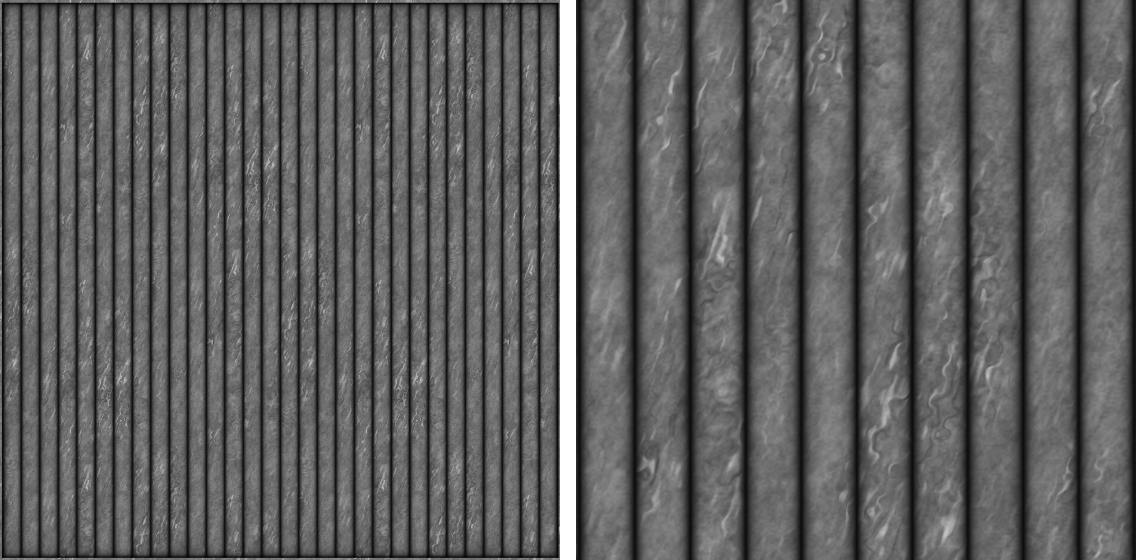
Left: the whole. Right: its middle third, enlarged.
This texture is drawn by a WebGL 1 fragment shader. Its source:

```glsl
precision highp float;
// Thirty upright rounded grey slats with soft dark grooves, inside a thin pale frame.
// Wear is lattice noise wrapped every 16 slats, with alternate rows moved by 8 slats:
// mottling, leaning scratches, fine cross ripples and pale worn patches.
uniform vec2 u_resolution;

#define SLATS 30.0
#define PANEL_MIN vec2(0.005, 0.0055)
#define PANEL_MAX vec2(0.996, 0.9935)
#define WEAR_SLATS 16.0
#define WEAR_HEIGHT 0.384
#define GROOVE_WIDTH 0.12
#define GROOVE_GREY 0.05
#define SLAT_GREY 0.455
#define FRAME_GREY 0.46
#define SCRATCH_GAIN 0.20
#define GRAIN_GAIN 0.11

float hash(vec2 p) {
  return fract(sin(dot(p, vec2(127.1, 311.7))) * 43758.5453);
}

// Hash of a lattice point, wrapped so each tile row moves half a tile sideways
float wrappedHash(vec2 cell, vec2 count, float lean, float seed) {
  float row = floor((cell.y + 0.5) / count.y);
  cell.x -= row * (count.x * 0.5 + lean);
  cell = floor(mod(cell + 0.5, count));
  return hash(cell + seed * 17.3);
}

// Value noise with count cells per tile; lean is the sideways drift per tile row
float tileNoise(vec2 tile, vec2 count, float lean, float seed) {
  vec2 p = tile * count + vec2(lean * tile.y, 0.0);
  vec2 i = floor(p);
  vec2 f = fract(p);
  f = f * f * (3.0 - 2.0 * f);
  float a = wrappedHash(i, count, lean, seed);
  float b = wrappedHash(i + vec2(1.0, 0.0), count, lean, seed);
  float c = wrappedHash(i + vec2(0.0, 1.0), count, lean, seed);
  float d = wrappedHash(i + vec2(1.0, 1.0), count, lean, seed);
  return mix(mix(a, b, f.x), mix(c, d, f.x), f.y);
}

// Brightness offset of the weathered surface
float wear(vec2 tile) {
  // Bend the lattice a little so the patches have ragged outlines
  vec2 bend = vec2(tileNoise(tile, vec2(96.0, 60.0), -10.0, 1.0),
                   tileNoise(tile, vec2(96.0, 60.0), -10.0, 2.0)) - 0.5;
  vec2 ragged = tile + bend * vec2(0.018, 0.03);

  // Clouds and grain
  float cloud = tileNoise(ragged, vec2(28.0, 9.0), -6.0, 3.0) - 0.5;
  float mottle = tileNoise(ragged, vec2(64.0, 28.0), -12.0, 4.0) - 0.5;
  float grain = tileNoise(tile, vec2(200.0, 90.0), -50.0, 5.0) - 0.5;
  float dust = tileNoise(tile, vec2(380.0, 270.0), -60.0, 6.0) - 0.5;
  float tone = 0.06 * cloud + 0.07 * mottle + GRAIN_GAIN * (0.7 * grain + 0.5 * dust);

  // Steep scratches gathered in worn areas
  float worn = smoothstep(0.42, 0.8, tileNoise(ragged, vec2(16.0, 4.0), -2.0, 7.0));
  float scratch = tileNoise(ragged, vec2(150.0, 14.0), -36.0, 8.0);
  float nick = tileNoise(tile, vec2(190.0, 38.0), -48.0, 9.0);
  float scratches = smoothstep(0.55, 0.95, 0.6 * scratch + 0.4 * nick);
  tone += SCRATCH_GAIN * (0.35 + worn) * scratches;
  tone -= 0.07 * worn * smoothstep(0.6, 0.9, 1.0 - scratch);

  // Fine cross ripples in separate areas
  float rippled = smoothstep(0.5, 0.8, tileNoise(ragged, vec2(14.0, 4.0), 0.0, 10.0));
  float ripple = tileNoise(ragged, vec2(70.0, 96.0), 12.0, 11.0) - 0.5;
  tone += 0.13 * rippled * ripple;

  // Pale worn patches
  float patches = tileNoise(ragged, vec2(36.0, 14.0), -4.0, 12.0);
  return tone + 0.055 * smoothstep(0.68, 0.86, patches);
}

void main() {
  vec2 uv = gl_FragCoord.xy / u_resolution;

  // Slat coordinates and distance to the nearest groove
  float across = (uv.x - PANEL_MIN.x) / (PANEL_MAX.x - PANEL_MIN.x) * SLATS;
  float slat = floor(across);
  float grooveDist = 0.5 - abs(fract(across) - 0.5);

  // Each slat takes its own lengthwise cut of the surface
  vec2 tile = vec2(across / WEAR_SLATS, uv.y / WEAR_HEIGHT);
  float cut = hash(vec2(mod(slat, WEAR_SLATS * 0.5), 5.0));
  float surface = wear(tile + vec2(0.0, 0.35 * cut));

  // Rounded slat profile
  float rounding = 1.0 - exp(-pow(grooveDist / GROOVE_WIDTH, 1.3));
  float grey = mix(GROOVE_GREY, SLAT_GREY - 0.012 + surface, rounding);

  // Shadow cast inward from the frame
  vec2 inset = min(uv - PANEL_MIN, PANEL_MAX - uv);
  vec2 inside = max(inset, 0.0);
  float shade = 1.0 - 0.65 * exp(-inside.y / 0.004) - 0.2 * exp(-inside.y / 0.02);
  shade *= 1.0 - 0.45 * exp(-inside.x / 0.006);
  grey *= shade;

  // Pale frame
  float outside = -min(inset.x, inset.y);
  float frame = smoothstep(0.0005, 0.0028, outside);
  grey = mix(grey, FRAME_GREY + surface, frame);

  gl_FragColor = vec4(vec3(clamp(grey, 0.0, 1.0)), 1.0);
}
```
